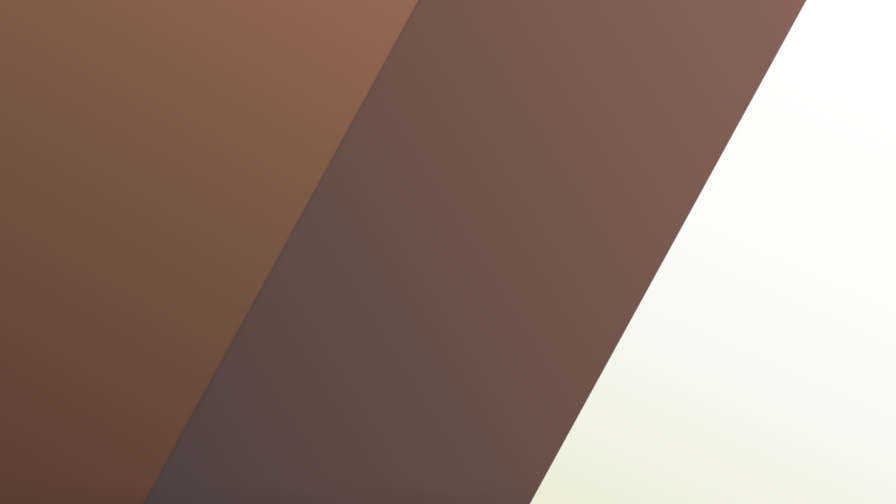
Write a Shadertoy shader that draws this background.

```glsl
// Three slanted panels: warm brown, dusky mauve-brown and ivory white.
// Each has its own diagonal gradient; signed distances to two slanted
// lines blend them, with a thin shaded seam along the left fold.

// Signed distance to a slanted line, positive on its right side.
float slantDistance(vec2 p, float footX, float headX) {
    float run = headX - footX;
    return (p.x - footX - run * p.y) / sqrt(1.0 + run * run);
}

// Gradient through three colours, with the middle one at a chosen place.
vec3 threeStops(vec3 low, vec3 middle, vec3 high, float place, float t) {
    vec3 lower = mix(low, middle, clamp(t / place, 0.0, 1.0));
    return mix(lower, high, clamp((t - place) / (1.0 - place), 0.0, 1.0));
}

void mainImage(out vec4 fragColor, in vec2 fragCoord) {
    vec2 p = fragCoord / iResolution.y;
    float pixel = 1.0 / iResolution.y;

    // Panel gradients, running from lower left to upper right
    float warmth = dot(p, vec2(0.50, 0.85)) / 1.25;
    vec3 brown = threeStops(vec3(0.355, 0.245, 0.196), vec3(0.490, 0.353, 0.277),
                            vec3(0.580, 0.408, 0.330), 0.66, warmth);

    float dusk = (dot(p, vec2(0.85, 0.53)) - 0.24) / 1.65;
    vec3 mauve = threeStops(vec3(0.304, 0.257, 0.247), vec3(0.425, 0.322, 0.291),
                            vec3(0.535, 0.393, 0.357), 0.49, dusk);

    float light = dot(p - vec2(1.05, 0.0), vec2(0.40, 0.90)) / 0.98;
    vec3 ivory = threeStops(vec3(0.920, 0.928, 0.850), vec3(0.980, 0.982, 0.958),
                            vec3(1.0), 0.48, light);

    // Join the panels along their slanted edges
    float fold = slantDistance(p, 0.285, 0.831);
    float border = slantDistance(p, 1.051, 1.600);
    vec3 color = mix(brown, mauve, smoothstep(-pixel, pixel, fold));
    color *= 1.0 - 0.10 * exp(-abs(fold) / 0.0025);
    color = mix(color, ivory, smoothstep(-pixel, pixel, border));

    // Faint shade along the foot of the two dark panels
    float darkSide = 1.0 - smoothstep(-pixel, pixel, border);
    color *= 1.0 - 0.04 * darkSide * (1.0 - smoothstep(0.0, 0.05, p.y));

    fragColor = vec4(color, 1.0);
}
```
